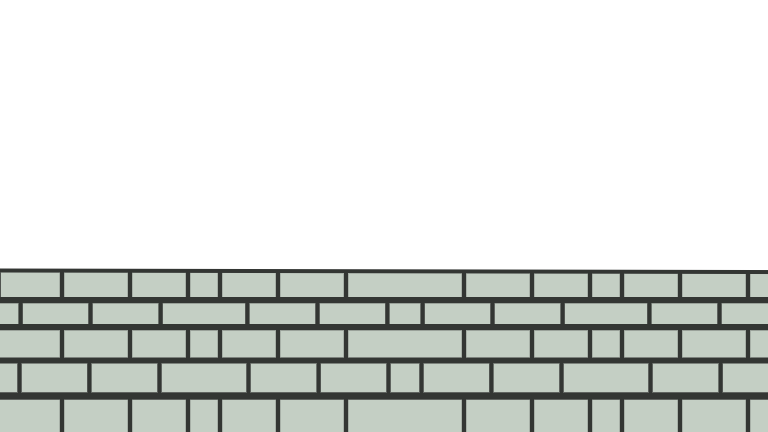
Write a Shadertoy shader that draws this background.

```glsl
// A low wall of pale grey-green bricks with dark mortar under a blank white sky.
// Courses alternate two mirrored joint patterns that repeat along the wall;
// every brick is a distance function, filled with a one-pixel soft edge.

#define GRID_HEIGHT 432.0
#define PERIOD 402.0
#define JOINT_HALF 2.2
#define WALL_TOP 163.5
#define TOP_TILT 0.002
#define SKY vec3(1.0)
#define BRICK vec3(0.77, 0.81, 0.77)
#define MORTAR vec3(0.20, 0.21, 0.20)

const int COURSES = 5;

// Bottom and top of each course, from the highest down
const vec2 courseSpan[COURSES] = vec2[COURSES](
    vec2(135.0, 159.5), vec2(108.0, 128.7), vec2(74.5, 101.7),
    vec2(39.7, 68.5), vec2(-9.0, 32.3));

// Soft coverage of a shape from its signed distance
float coverage(float dist, float pixel) {
    return clamp(0.5 - dist / pixel, 0.0, 1.0);
}

// Distance to the nearest upright joint, mirrored about the wide bricks
float jointDistance(float x, float centre, vec3 joints) {
    float fromCentre = abs(mod(x - centre + 0.5 * PERIOD, PERIOD) - 0.5 * PERIOD);
    vec3 gap = abs(fromCentre - joints);
    return min(gap.x, min(gap.y, gap.z));
}

// Negative inside the bricks of one course
float courseDistance(vec2 p, int course) {
    vec2 span = courseSpan[course];
    if (course == 0) span.y -= TOP_TILT * p.x;
    float rowDist = max(span.x - p.y, p.y - span.y);

    bool offsetCourse = course % 2 == 1;
    float centre = offsetCourse ? 204.0 : 405.0;
    vec3 joints = offsetCourse ? vec3(43.4, 113.5, 183.4) : vec3(59.0, 127.0, 185.0);
    if (course == 3) joints += 1.1;

    float dist = max(rowDist, JOINT_HALF - jointDistance(p.x, centre, joints));
    // Thin mortar end on the top course
    return course == 0 ? max(dist, 0.8 - p.x) : dist;
}

void mainImage(out vec4 fragColor, in vec2 fragCoord) {
    float pixel = GRID_HEIGHT / iResolution.y;
    vec2 p = fragCoord * pixel;

    // Mortar body with a slightly sloping top
    float wallDist = p.y - (WALL_TOP - TOP_TILT * p.x);
    vec3 color = mix(SKY, MORTAR, coverage(wallDist, pixel));

    // Bricks, course by course
    for (int course = 0; course < COURSES; course++) {
        color = mix(color, BRICK, coverage(courseDistance(p, course), pixel));
    }
    fragColor = vec4(color, 1.0);
}
```
